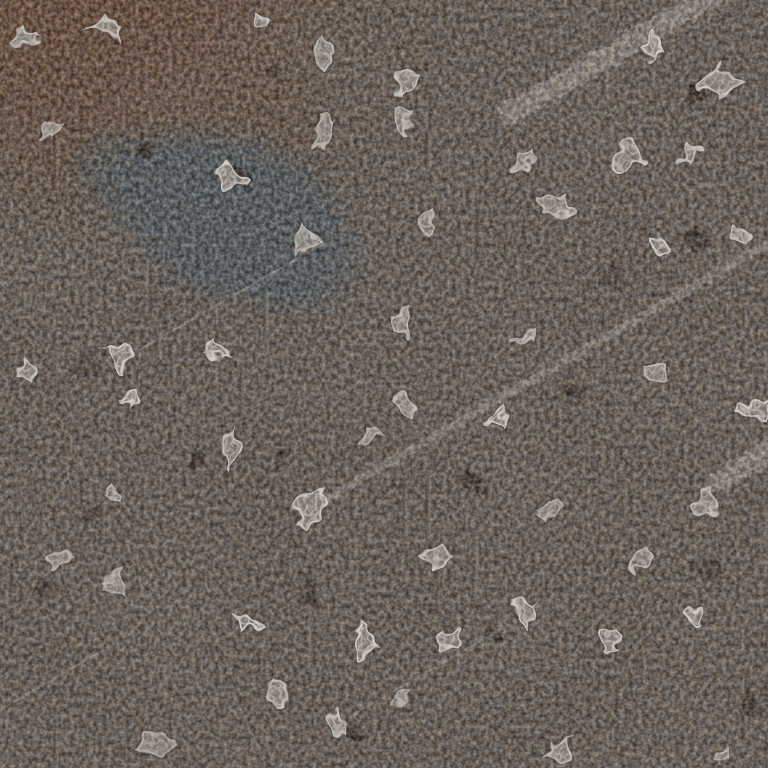
Write a three.js fragment shader that draws this texture.

```glsl
varying vec2 vUv;

// Colours
const vec3 STONE = vec3(0.415, 0.380, 0.353);
const vec3 RUST = vec3(0.415, 0.325, 0.265);
const vec3 BLUE_STAIN = vec3(0.345, 0.370, 0.382);
const vec3 CHIP_FILL = vec3(0.565, 0.540, 0.515);
const vec3 CHIP_RIM = vec3(0.860, 0.840, 0.815);
const vec3 PIT = vec3(0.265, 0.230, 0.208);
const vec3 SCRATCH = vec3(0.620, 0.595, 0.575);

// Sizes and strengths
const float GRAIN_FREQ = 165.0;
const float GRAIN_CONTRAST = 0.30;
const float CHIP_CELLS = 8.0;
const float CHIP_SHARE = 0.80;
const float CHIP_SIZE = 0.0155;
const float PIT_CELLS = 7.0;
const float PIT_SHARE = 0.36;
const float PIT_SIZE = 0.0150;
const float SCRATCH_ANGLE = 0.525;
const vec2 SCRATCH_START = vec2(0.395, 0.333);
const vec2 SCRATCH_STEP = vec2(0.635, 0.760);
const float EDGE = 0.0014;
const float TAU = 6.2831853;

vec2 hash2(vec2 p) {
  vec3 q = fract(p.xyx * vec3(0.1031, 0.1030, 0.0973));
  q += dot(q, q.yzx + 33.33);
  return fract((q.xx + q.yz) * q.zy);
}

float cornerSlope(vec2 cell, vec2 offset) {
  float a = TAU * hash2(cell).x;
  return dot(vec2(cos(a), sin(a)), offset);
}

float gradientNoise(vec2 p) {
  vec2 i = floor(p), f = fract(p);
  vec2 u = f * f * f * (f * (f * 6.0 - 15.0) + 10.0);
  vec2 e = vec2(1.0, 0.0);
  float low = mix(cornerSlope(i, f), cornerSlope(i + e, f - e), u.x);
  float high = mix(cornerSlope(i + e.yx, f - e.yx), cornerSlope(i + 1.0, f - 1.0), u.x);
  return mix(low, high, u.y);
}

// Angular flake: four random half planes, clipped by a circle
float flake(vec2 p, float size, vec2 id) {
  float turn = hash2(id + 7.0).x * TAU;
  float d = length(p) - size * 1.55;
  for (int i = 0; i < 4; i++) {
    vec2 h = hash2(id + 13.0 * float(i) + 31.0);
    float a = turn + (float(i) + 0.75 * h.x) * TAU * 0.25;
    d = max(d, dot(p, vec2(cos(a), sin(a))) - size * mix(0.45, 1.1, h.y));
  }
  return d;
}

// Scattered flakes: x is the distance, y a random tone of the nearest one
vec2 flakeField(vec2 p, float cells, float share, float size, float seed) {
  vec2 home = floor(p * cells);
  vec2 nearest = vec2(1.0, 0.0);
  for (int y = -1; y <= 1; y++) {
    for (int x = -1; x <= 1; x++) {
      vec2 cell = home + vec2(float(x), float(y));
      vec2 id = cell + seed;
      vec2 traits = hash2(id + 71.0);
      vec2 centre = (cell + mix(vec2(0.12), vec2(0.88), hash2(id))) / cells;
      float d = flake(p - centre, size * mix(0.75, 1.25, traits.y), id);
      if (traits.x < share && d < nearest.x) nearest = vec2(d, hash2(id + 91.0).x);
    }
  }
  return nearest;
}

// Parallel scratches: one long, then thin hairlines and broad gouges in turn
float scratches(vec2 p, float ragged) {
  vec2 along = vec2(cos(SCRATCH_ANGLE), sin(SCRATCH_ANGLE));
  float cover = 0.0;
  for (int i = 0; i < 6; i++) {
    float k = float(i);
    float thin = mod(k, 2.0);
    float broad = (1.0 - thin) * step(1.0, k);
    vec2 q = p - fract(SCRATCH_START + SCRATCH_STEP * k);
    vec2 local = vec2(dot(q, along), dot(q, vec2(-along.y, along.x)));
    float start = -0.14 * thin;
    float end = mix(mix(0.74, 0.34, broad), 0.14, thin);
    float width = mix(mix(0.0055, 0.0145, broad), 0.0014, thin);
    local.x -= clamp(local.x, start, end);
    float d = length(local) - width + ragged * width * 0.7;
    float strength = mix(mix(0.48, 0.62, broad), 0.45, thin);
    cover = max(cover, strength * (1.0 - smoothstep(-EDGE, EDGE, d)));
  }
  return cover;
}

void main() {
  vec2 p = vUv;
  float coarse = gradientNoise(p * GRAIN_FREQ * vec2(1.0, 0.85));
  float fine = gradientNoise(p * GRAIN_FREQ * 1.75 + 40.0);
  float cloud = gradientNoise(p * 7.0 + 3.0);
  float grain = 0.75 * coarse + 0.50 * fine;
  vec2 warp = vec2(gradientNoise(p * 60.0 + 17.0), gradientNoise(p * 60.0 + 83.0));

  // Ground with rust in the corner and a cool oval stain
  vec3 color = STONE + 0.018 * cloud;
  float rust = 1.0 - smoothstep(0.05, 0.50, length((p - vec2(0.06, 1.02)) * vec2(0.85, 1.3)) + 0.1 * cloud);
  color = mix(color, RUST, 0.85 * rust);
  vec2 s = p - vec2(0.30, 0.715);
  float oval = length(vec2(s.x, s.y + 0.30 * s.x) / vec2(0.18, 0.105)) + 0.25 * cloud;
  color = mix(color, BLUE_STAIN, 0.9 * (1.0 - smoothstep(0.65, 1.2, oval)));

  // Dark pits
  vec2 pit = flakeField(p + 0.008 * warp, PIT_CELLS, PIT_SHARE, PIT_SIZE, 211.0);
  color = mix(color, PIT, mix(0.35, 0.9, pit.y) * (1.0 - smoothstep(-0.003, 0.003, pit.x)));

  // Scratches, then grain over all of the ground
  float streak = gradientNoise(p * 110.0 + 9.0);
  color = mix(color, SCRATCH, scratches(p, streak) * (0.9 + 0.5 * streak));
  color += grain * GRAIN_CONTRAST * vec3(1.0, 0.99, 0.97);
  color += 0.03 * gradientNoise(p * 95.0 + 61.0) * vec3(1.0, 0.1, -1.0);

  // Pale chips with bright broken rims and creases
  vec2 chip = flakeField(p + 0.014 * warp, CHIP_CELLS, CHIP_SHARE, CHIP_SIZE, 37.0);
  float rim = 1.0 - smoothstep(0.0008, 0.0030, abs(chip.x + 0.0022));
  float crease = 1.0 - smoothstep(0.02, 0.16, abs(gradientNoise(p * 85.0 + 29.0)));
  float shine = max(rim * (0.8 + 0.6 * streak), 0.5 * crease) * mix(0.55, 1.1, chip.y);
  vec3 chipColor = mix(CHIP_FILL + 0.22 * grain, CHIP_RIM, clamp(shine, 0.0, 1.0));
  color *= 1.0 - 0.14 * (1.0 - smoothstep(0.0, 0.005, chip.x));
  color = mix(color, chipColor, 0.92 * (1.0 - smoothstep(-EDGE, EDGE, chip.x)));

  gl_FragColor = vec4(clamp(color, 0.0, 1.0), 1.0);
}
```
